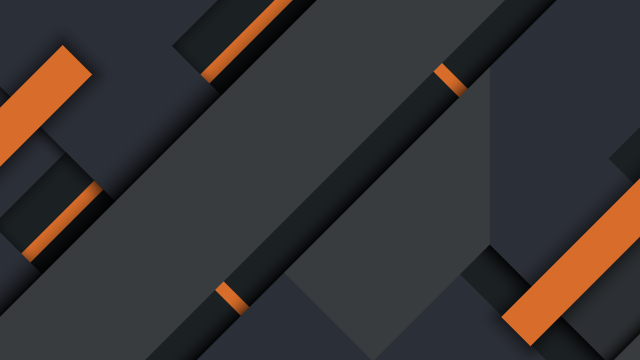
Give the GLSL for this background, as a WebGL 2 fragment shader.

```glsl
#version 300 es
precision highp float;
// Layered diagonal panels in slate and charcoal with orange bars and soft shadows.
// Axes are turned 45 degrees: q.x = x + y runs along the bars, q.y = x - y across.
// Each part is a box in that space, painted from back to front in canvas heights.

uniform vec2 u_resolution;
out vec4 fragColor;

const vec3 GRAY = vec3(0.220, 0.236, 0.246);
const vec3 NAVY = vec3(0.169, 0.184, 0.216);
const vec3 SLATE = vec3(0.172, 0.188, 0.204);
const vec3 CHARCOAL = vec3(0.106, 0.127, 0.138);
const vec3 ORANGE = vec3(0.848, 0.425, 0.163);

const float FAR = 9.0;             // open end of a box
const vec2 BAND = vec2(-0.120, 0.403);
const float STRIP_END = 0.546;     // lower right side of the dark strip
const float PANEL_RIGHT = 1.361;   // vertical side of the gray panel
const float PANEL_LEFT = 1.032;
const float PANEL_END = 1.040;
const float LEFT_STEP = 0.760;     // end of the upper left panel
const float BAND_SHADOW = 0.13;
const float STRIP_SHADOW = 0.085;

float pixel;

// Antialiased coverage, positive inside
float cover(float d) {
    return clamp(d / pixel + 0.5, 0.0, 1.0);
}

// Signed distance to the box between corners lo and hi
float boxDist(vec2 q, vec2 lo, vec2 hi) {
    vec2 d = max(lo - q, q - hi);
    return length(max(d, 0.0)) + min(max(d.x, d.y), 0.0);
}

float box(vec2 q, vec2 lo, vec2 hi) {
    return cover(-boxDist(q, lo, hi));
}

// Light left at distance d from a raised edge
float shade(float d, float width, float strength) {
    float t = clamp(1.0 - d / width, 0.0, 1.0);
    return 1.0 - strength * t * t * (d < -pixel ? 0.0 : 1.0);
}

// Raised bar with a soft shadow around it
vec3 raisedBar(vec3 col, vec2 q, vec2 lo, vec2 hi) {
    float d = boxDist(q, lo, hi);
    col *= shade(max(d, 0.0), 0.09, 0.45);
    return mix(col, ORANGE, cover(-d));
}

// Area above the wide band
vec3 upperLeft(vec2 q) {
    // Lower panel in the shadow of the upper one
    vec3 low = NAVY * shade(LEFT_STEP - q.x, 0.07, 0.6);
    vec3 col = mix(low, NAVY, cover(q.x - LEFT_STEP));

    // Two recessed slots, each holding an orange line
    for (int i = 0; i < 2; i++) {
        vec2 ends = i == 0 ? vec2(0.355, LEFT_STEP) : vec2(1.350, FAR);
        vec3 slot = CHARCOAL * shade(q.y + 0.395, 0.07, 0.3);
        slot = mix(slot, ORANGE, box(q, vec2(-FAR, -0.237), vec2(FAR, -0.186)));
        slot *= mix(1.0, 0.55, cover(q.y + 0.186));
        slot *= shade(q.x - ends.x, 0.05, 0.25);
        slot *= shade(ends.y - q.x, 0.08, 0.5);
        col = mix(col, slot, box(q, vec2(ends.x, -0.395), vec2(ends.y, FAR)));
    }

    col *= shade(BAND.x - q.y, BAND_SHADOW, 0.9);
    return raisedBar(col, q, vec2(-FAR, -0.701), vec2(1.049, -0.537));
}

// Area below the dark strip
vec3 lowerRight(vec2 q, vec2 p) {
    float panel = cover(q.x - PANEL_LEFT) * cover(PANEL_RIGHT - p.x)
                * cover(PANEL_END - q.y);
    vec3 col = mix(NAVY, GRAY, panel);

    // Corner slabs below the large bar
    vec3 slab = SLATE * shade(1.700 - q.y, 0.07, 0.75);
    slab = mix(slab, GRAY, cover(q.y - 1.708));
    col = mix(col, slab, box(q, vec2(1.681, 1.354), vec2(FAR)));

    // Recessed slots on both sides of the bar
    vec3 slot = CHARCOAL * shade(1.681 - q.x, 0.10, 0.85);
    col = mix(col, slot, box(q, vec2(1.516, PANEL_END), vec2(1.681, FAR)));
    col = mix(col, CHARCOAL, box(q, vec2(2.250, 1.130), vec2(FAR, 1.354)));

    return raisedBar(col, q, vec2(1.512, 1.273), vec2(FAR, 1.435));
}

// Dark strip with two orange clips
vec3 darkStrip(vec2 q) {
    float clips = box(q, vec2(0.792, -FAR), vec2(0.840, FAR))
                + box(q, vec2(2.005, -FAR), vec2(2.053, FAR));
    float fall = shade(STRIP_END - q.y, STRIP_SHADOW, 0.92);
    vec3 clip = ORANGE * mix(1.0, fall, 0.6);
    return mix(CHARCOAL * fall, clip, clips);
}

void main() {
    vec2 p = gl_FragCoord.xy / u_resolution.y;
    vec2 q = vec2(p.x + p.y, p.x - p.y);
    pixel = 1.414 / u_resolution.y;

    vec3 col = upperLeft(q);
    col = mix(col, GRAY, cover(q.y - BAND.x));
    col = mix(col, darkStrip(q), cover(q.y - BAND.y));
    col = mix(col, lowerRight(q, p), cover(q.y - STRIP_END));
    fragColor = vec4(col, 1.0);
}
```
